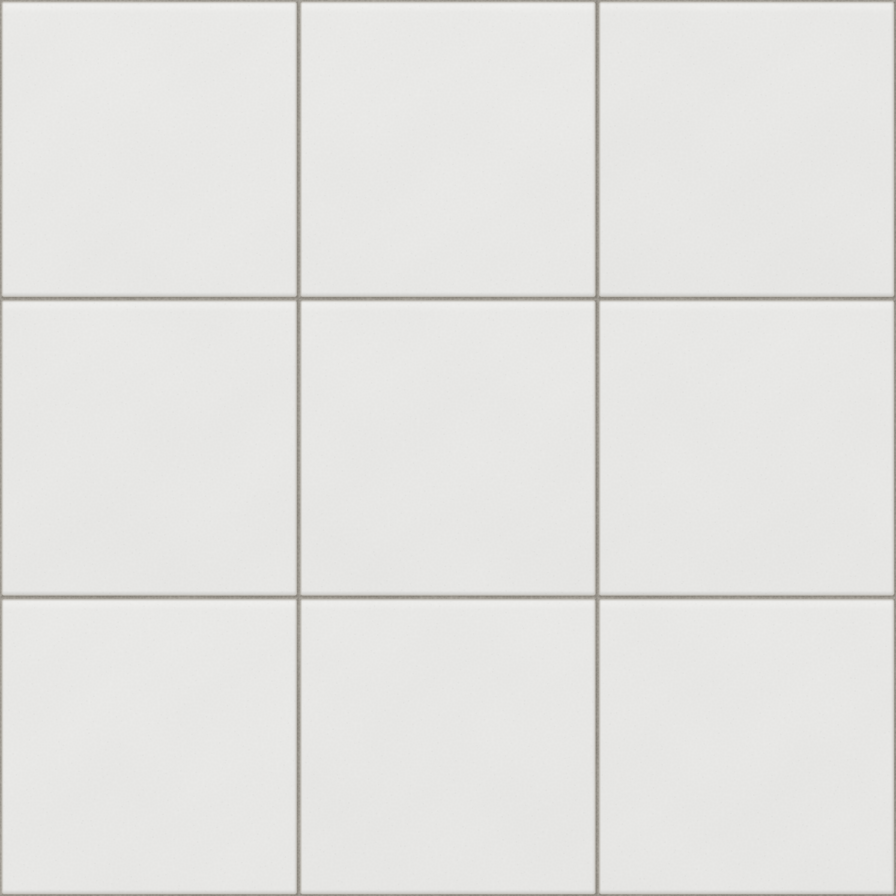
Write a three.js fragment shader that draws this pattern.

```glsl
varying vec2 vUv;

#define TILES 3.0
#define GROUT_HALF 0.0058
#define CORNER 0.009
#define BEVEL 0.008
#define SOFTNESS 0.003
#define GLAZE vec3(0.908, 0.907, 0.899)
#define RIM vec3(0.780, 0.768, 0.742)
#define GROUT vec3(0.600, 0.582, 0.548)
#define GRAIN 0.011
#define MOTTLE 0.0034
#define TONE_SPREAD 0.006

const float TAU = 6.2831853;

vec2 hash2(vec2 p) {
  vec3 q = fract(vec3(p.xyx) * vec3(0.1031, 0.1030, 0.0973));
  q += dot(q, q.yzx + 33.33);
  return fract((q.xx + q.yz) * q.zy);
}

// Distance to the nearest scattered point, wrapping after period cells
float cellular(vec2 uv, float period) {
  vec2 p = uv * period;
  vec2 cell = floor(p);
  float nearest = 2.0;
  for (int y = -1; y <= 1; y++) {
    for (int x = -1; x <= 1; x++) {
      vec2 neighbor = cell + vec2(float(x), float(y));
      vec2 point = neighbor + hash2(mod(neighbor, period));
      nearest = min(nearest, distance(p, point));
    }
  }
  return nearest;
}

// Broad clouding from sines with whole-number frequencies
float mottle(vec2 uv) {
  vec2 a = uv * TAU;
  float waves = sin(a.x * 4.0 + 2.0 * sin(a.y * 3.0));
  waves += sin(a.y * 7.0 + 1.5 * sin(a.x * 5.0 + 1.0));
  waves += 0.6 * sin(a.x * 13.0 - a.y * 11.0 + 2.0 * sin(a.y * 6.0));
  return waves / 2.6;
}

float roundedBox(vec2 p, float halfSize, float radius) {
  vec2 q = abs(p) - halfSize + radius;
  return length(max(q, 0.0)) + min(max(q.x, q.y), 0.0) - radius;
}

void main() {
  vec2 grid = vUv * TILES;
  vec2 tile = mod(floor(grid), TILES);
  vec2 local = fract(grid) - 0.5;
  float halfFace = 0.5 - GROUT_HALF;
  float edge = roundedBox(local, halfFace, CORNER);
  float grain = cellular(vUv, 300.0) - 0.5;

  // Glazed face, a little paler toward the top, with rare pinholes
  vec3 face = GLAZE + (hash2(tile + 5.0).x - 0.5) * TONE_SPREAD;
  face += grain * GRAIN + mottle(vUv) * MOTTLE + local.y * 0.007;
  float pinhole = 1.0 - smoothstep(0.03, 0.09, cellular(vUv, 60.0));
  face -= 0.012 * pinhole;

  // Light from above left on the rounded edges
  float topGap = halfFace - local.y;
  float bottomGap = halfFace + local.y;
  float rightGap = halfFace - local.x;
  face += 0.018 * smoothstep(0.004, 0.012, topGap) * (1.0 - smoothstep(0.014, 0.040, topGap));
  face -= 0.070 * (1.0 - smoothstep(0.004, 0.018, bottomGap));
  face -= 0.035 * (1.0 - smoothstep(0.004, 0.014, rightGap));
  face = mix(face, RIM, smoothstep(-BEVEL, 0.0, edge));

  // Gritty joint, shaded from one side to the other
  vec2 across = fract(grid + 0.5) - 0.5;
  vec2 lit = smoothstep(-GROUT_HALF, GROUT_HALF, vec2(across.x, -across.y));
  float horizontal = smoothstep(-0.004, 0.004, abs(across.x) - abs(across.y));
  float side = mix(lit.x, lit.y, horizontal) - 0.5;
  vec3 joint = GROUT + side * 0.10 + grain * 0.07 + mottle(vUv.yx) * 0.02;
  float jointMask = smoothstep(-SOFTNESS, SOFTNESS, edge);
  gl_FragColor = vec4(mix(face, joint, jointMask), 1.0);
}
```
